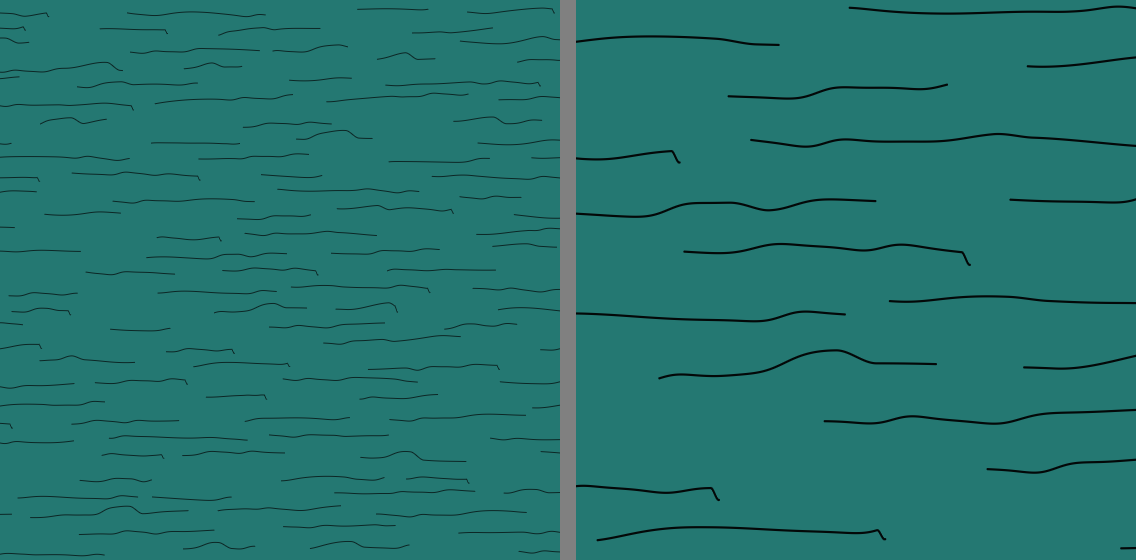
Left: the whole. Right: its middle third, enlarged.
A WebGL 2 fragment shader for this pattern:

```glsl
#version 300 es
precision highp float;

uniform vec2 u_resolution;
out vec4 fragColor;

const vec3 TEAL = vec3(0.142, 0.470, 0.448);
const vec3 INK = vec3(0.01, 0.03, 0.03);
const float ROWS = 30.0;
const float CELL_WIDTH = 0.31;
const float LINE_WIDTH = 0.0013;

float hash(vec2 cell, float salt) {
    vec3 q = fract(vec3(cell, salt) * vec3(0.1031, 0.1137, 0.0973));
    q += dot(q, q.yzx + 33.33);
    return fract((q.x + q.y) * q.z);
}

// Layered sines; the warped phase alternates flat runs and quick ripples.
float ripple(float x, float seed) {
    float warp = 1.4 * sin(x * 23.0 + seed * 17.0);
    float phase = x * 55.0 + seed * 40.0 + warp;
    return 0.0022 * sin(phase + 0.6 * sin(phase))
         + 0.0016 * sin(x * 31.0 + seed * 71.0);
}

// A long rise followed by a short fall.
float crest(float x, float height) {
    return height * smoothstep(-0.075, 0.0, x) * (1.0 - smoothstep(0.0, 0.024, x));
}

// Height of one stroke at x, measured from the stroke centre.
float strokeHeight(float x, float halfLength, vec2 cell) {
    float tilt = mix(-0.02, 0.06, hash(cell, 1.0));
    float crestHeight = 0.014 * pow(hash(cell, 2.0), 3.0);
    float crestX = halfLength * mix(-0.5, 0.8, hash(cell, 3.0));
    float hook = 0.007 * step(0.78, hash(cell, 4.0));
    return tilt * x + ripple(x, hash(cell, 5.0)) + crest(x - crestX, crestHeight)
         - hook * smoothstep(halfLength - 0.005, halfLength, x);
}

// Distance to the stroke held by the cell of this row.
float strokeDistance(vec2 p, float row) {
    float shift = row * 0.382 + 0.3 * hash(vec2(row, 7.0), 6.0);
    float column = p.x / CELL_WIDTH + shift;
    vec2 cell = vec2(floor(column), row) + 50.0;

    float fill = mix(0.32, 0.92, hash(cell, 7.0));
    float halfLength = 0.5 * CELL_WIDTH * fill;
    float slack = (hash(cell, 8.0) - 0.5) * (0.96 - fill);
    float x = (fract(column) - 0.5 - slack) * CELL_WIDTH;
    float baseY = (row + 0.5 + 0.6 * (hash(cell, 9.0) - 0.5)) / ROWS;

    float onStroke = clamp(x, -halfLength, halfLength);
    float h = 0.0005;
    float y = strokeHeight(onStroke, halfLength, cell);
    float slope = (strokeHeight(onStroke + h, halfLength, cell)
                 - strokeHeight(onStroke - h, halfLength, cell)) / (2.0 * h);
    float across = (p.y - baseY - y) * inversesqrt(1.0 + slope * slope);
    return length(vec2(x - onStroke, across));
}

// Area coverage that keeps hairlines thinner than a pixel faint.
float lineCoverage(float d, float width, float pixel) {
    float reach = 0.5 * (max(width, pixel) + pixel);
    return min(width / pixel, 1.0) * clamp((reach - d) / pixel, 0.0, 1.0);
}

void main() {
    vec2 p = gl_FragCoord.xy / u_resolution.y;
    float row = floor(p.y * ROWS);

    // Neighbouring rows may reach into this one.
    float nearest = 1.0;
    for (int i = -1; i <= 1; i++) {
        nearest = min(nearest, strokeDistance(p, row + float(i)));
    }

    float ink = lineCoverage(nearest, LINE_WIDTH, 1.0 / u_resolution.y);
    fragColor = vec4(mix(TEAL, INK, ink), 1.0);
}
```
